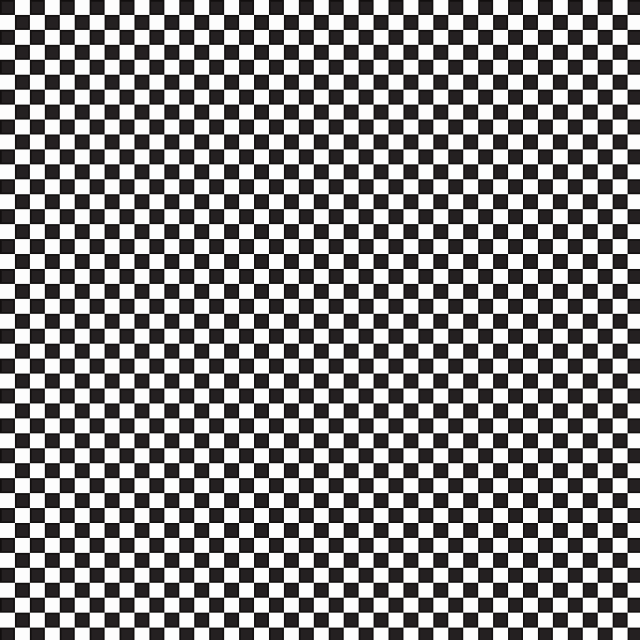
Write a Shadertoy shader that draws this pattern.

```glsl
// A fine two-tone checkerboard, anchored at the top left corner and cut off
// at the right and bottom. Each axis is a box-filtered square wave; their
// product gives the checks, and a thin darker rim lines each dark square.

#define CELLS 42.83                     // squares across the canvas height
#define RIM_WIDTH 0.115                 // rim thickness, in squares
#define PAPER vec3(0.992, 0.992, 0.992)
#define INK vec3(0.14, 0.125, 0.13)
#define RIM vec3(0.07, 0.06, 0.06)

// Distance to the nearest grid line on each axis, in squares.
vec2 gridDistance(vec2 p) {
    vec2 f = fract(p);
    return min(f, 1.0 - f);
}

// Square wave per axis, +1 in even squares and -1 in odd, smoothed over a pixel.
vec2 squareWave(vec2 p, float pixel) {
    vec2 parity = 1.0 - 2.0 * mod(floor(p), 2.0);
    return parity * clamp(2.0 * gridDistance(p) / pixel, 0.0, 1.0);
}

void mainImage(out vec4 fragColor, in vec2 fragCoord) {
    // Grid coordinates measured from the top left
    float pixel = CELLS / iResolution.y;
    vec2 p = vec2(fragCoord.x, iResolution.y - fragCoord.y) * pixel;

    // Share of this pixel covered by dark squares
    vec2 wave = squareWave(p, pixel);
    float coverage = 0.5 + 0.5 * wave.x * wave.y;

    // Darker rim just inside the border of a square
    vec2 d = gridDistance(p);
    float inner = clamp((min(d.x, d.y) - RIM_WIDTH) / pixel + 0.5, 0.0, 1.0);
    vec3 dark = mix(RIM, INK, inner);

    fragColor = vec4(mix(PAPER, dark, coverage), 1.0);
}
```
